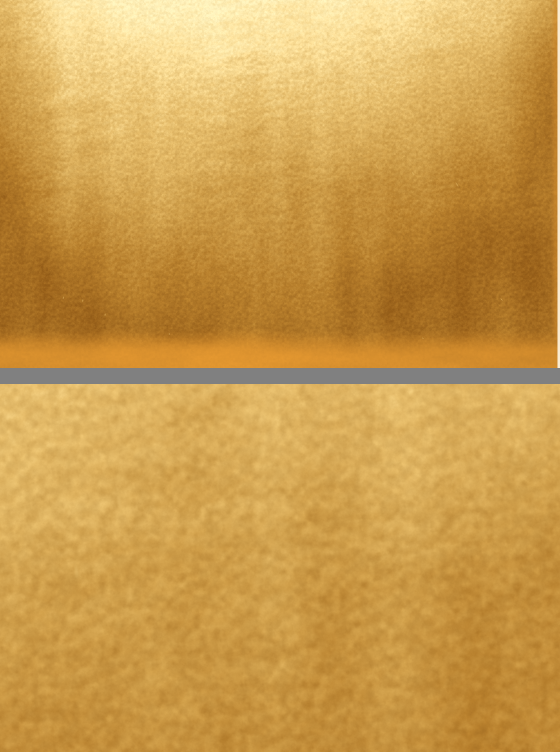
Top: the whole. Bottom: its middle third, enlarged.
Write a WebGL 2 fragment shader that draws this texture.

```glsl
#version 300 es
precision highp float;
// Brushed gold leaf wall: light from above, soft streaks, faint creases, fine grain and a warm lower rim.

uniform vec2 u_resolution;
out vec4 fragColor;

// Colours, dark to light
const vec3 BRONZE = vec3(0.62, 0.40, 0.115);
const vec3 OCHRE  = vec3(0.72, 0.50, 0.175);
const vec3 GOLD   = vec3(0.81, 0.62, 0.29);
const vec3 STRAW  = vec3(0.90, 0.74, 0.42);
const vec3 CREAM  = vec3(0.985, 0.875, 0.60);
const vec3 GLARE  = vec3(1.0, 0.95, 0.74);
const vec3 AMBER  = vec3(0.88, 0.585, 0.185);
const vec3 MARGIN = vec3(0.98, 0.92, 0.82);

// Lighting
const float LIGHT_X      = 0.40;
const float LIGHT_RISE   = 1.18;
const float LIGHT_SPREAD = 1.40;
const float EDGE_SHADE   = 0.22;
const float TONE_FLOOR   = 0.09;

// Surface
const float BLOTCH_AMOUNT = 0.30;
const float STREAK_AMOUNT = 0.22;
const float CREASE_AMOUNT = 0.12;
const float DIMPLE_AMOUNT = 0.10;
const float GRAIN_AMOUNT  = 0.19;
const float DIMPLE_SCALE  = 74.0;
const float GRAIN_SCALE   = 165.0;
const int   FLECK_COUNT   = 12;

// Borders
const float RIM_HEIGHT   = 0.115;
const float MARGIN_START = 0.9955;

vec2 hash2(vec2 p) {
  vec3 q = fract(vec3(p.xyx) * vec3(0.1031, 0.1030, 0.0973));
  q += dot(q, q.yzx + 33.33);
  return fract((q.xx + q.yz) * q.zy);
}

float valueNoise(vec2 p) {
  vec2 cell = floor(p), f = fract(p);
  f = f * f * (3.0 - 2.0 * f);
  float low  = mix(hash2(cell).x, hash2(cell + vec2(1, 0)).x, f.x);
  float high = mix(hash2(cell + vec2(0, 1)).x, hash2(cell + vec2(1, 1)).x, f.x);
  return mix(low, high, f.y);
}

// Layered noise centred on zero
float layered(vec2 p) {
  float sum = 0.0, weight = 0.5;
  for (int i = 0; i < 4; i++) {
    sum += weight * (valueNoise(p) - 0.5);
    p = mat2(1.6, 1.2, -1.2, 1.6) * p + 7.3;
    weight *= 0.5;
  }
  return sum;
}

// Distance to the nearest scattered cell point
float cellular(vec2 p) {
  vec2 cell = floor(p), f = fract(p);
  float nearest = 2.0;
  for (int y = -1; y <= 1; y++)
    for (int x = -1; x <= 1; x++) {
      vec2 o = vec2(x, y);
      vec2 d = o + hash2(cell + o + 50.0) - f;
      nearest = min(nearest, dot(d, d));
    }
  return sqrt(nearest);
}

// Soft, broken wrinkles that run nearly level
float creaseHeight(vec2 p) {
  p += 0.05 * vec2(layered(p * 9.0), layered(p * 9.0 + 20.0));
  return layered(vec2(p.x * 5.0 + p.y, p.y * 19.0 - p.x * 3.0));
}

vec3 goldRamp(float tone) {
  float t = max(tone, -0.08) * 4.0;
  vec3 c = mix(BRONZE, OCHRE, min(t, 1.0));
  c = mix(c, GOLD, clamp(t - 1.0, 0.0, 1.0));
  c = mix(c, STRAW, clamp(t - 2.0, 0.0, 1.0));
  c = mix(c, CREAM, clamp(t - 3.0, 0.0, 1.0));
  return mix(c, GLARE, clamp(t - 4.0, 0.0, 1.0));
}

void main() {
  vec2 uv = gl_FragCoord.xy / u_resolution;
  vec2 p = vec2(uv.x * u_resolution.x / u_resolution.y, uv.y);

  // Broad light from the top
  float dx = uv.x - LIGHT_X;
  float tone = LIGHT_RISE * uv.y - LIGHT_SPREAD * dx * dx;
  tone -= EDGE_SHADE * (1.0 - smoothstep(0.0, 0.13, uv.x) + smoothstep(0.86, 1.0, uv.x));
  tone = max(tone, TONE_FLOOR);

  // Stains and vertical streaks
  tone += BLOTCH_AMOUNT * layered(p * vec2(5.0, 4.0) + 3.0);
  tone += STREAK_AMOUNT * layered(vec2(p.x * 16.0, p.y * 1.8)) * (1.2 - 0.6 * uv.y);

  // Relief lit from above: slope of creases and dimples
  vec2 rise = vec2(-0.002, 0.005);
  float creaseFade = smoothstep(0.25, 0.55, uv.y) * smoothstep(0.25, 0.75, valueNoise(p * 4.5 + 11.0));
  tone += CREASE_AMOUNT * creaseFade * 3.0 * (creaseHeight(p - rise) - creaseHeight(p + rise));
  vec2 warped = p + 0.012 * vec2(layered(p * 30.0), layered(p * 30.0 + 9.0));
  tone += DIMPLE_AMOUNT * (cellular((warped + rise * 0.5) * DIMPLE_SCALE)
                         - cellular((warped - rise * 0.5) * DIMPLE_SCALE));
  float grain = layered(p * GRAIN_SCALE);
  tone += GRAIN_AMOUNT * grain;
  vec3 color = goldRamp(tone) * (1.0 + 0.08 * grain);

  // Warm rim along the floor and the right side
  float rim = 1.0 - smoothstep(0.03, RIM_HEIGHT, uv.y + 0.03 * layered(p * 6.0));
  float side = 0.6 * smoothstep(0.982, 0.993, uv.x);
  vec3 amber = AMBER * (1.0 + 0.06 * layered(p * vec2(9.0, 40.0)) + 0.05 * grain - 0.14 * abs(dx));
  color = mix(color, amber, max(rim, side));

  // Small bright flecks
  for (int i = 0; i < FLECK_COUNT; i++) {
    vec2 seed = hash2(vec2(float(i) * 3.7, 8.1));
    vec2 d = p - vec2(seed.x * 1.5, 0.08 + 0.6 * seed.y * seed.y);
    d.x += d.y * (seed.x - 0.3);
    float glint = 1.0 - smoothstep(0.0, 1.0, length(d / vec2(0.003, 0.003 + 0.007 * seed.y)));
    color = mix(color, STRAW, 0.5 * glint);
  }

  // Pale strip at the far right
  float pixel = 1.0 / u_resolution.x;
  color = mix(color, MARGIN, smoothstep(MARGIN_START - pixel, MARGIN_START + pixel, uv.x));
  fragColor = vec4(color, 1.0);
}
```
